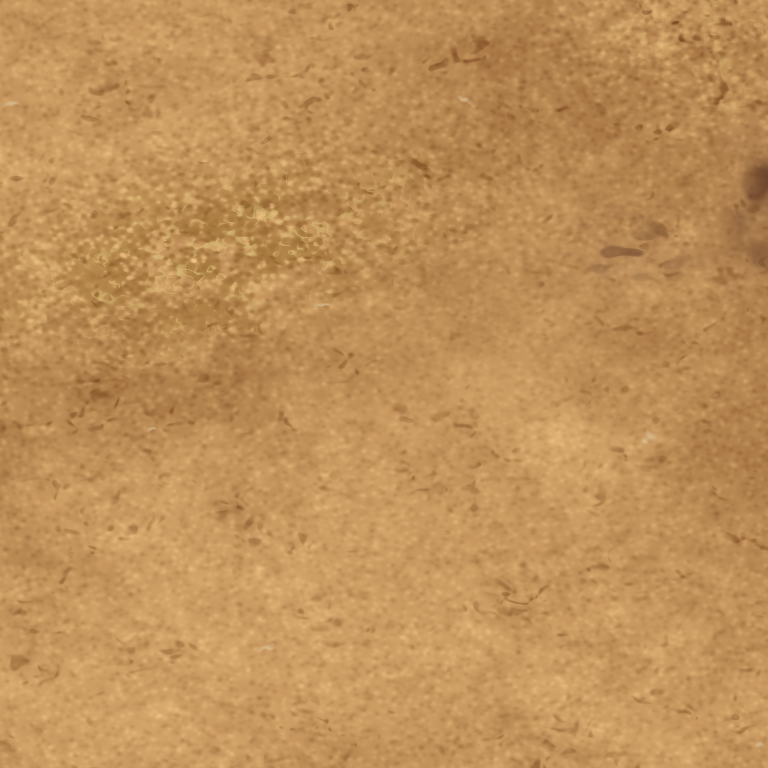
Reproduce this texture procedurally as a WebGL 2 fragment shader.

```glsl
#version 300 es
precision highp float;
// Dry sandy ground: warm tan soil with fine gritty mottling and a grassy patch.
// Soft cellular grain at several scales is layered over broad sine drift, and
// tilted elliptical zones vary the tone, roughness and tint across the canvas.

uniform vec2 u_resolution;
out vec4 fragColor;

const vec3 SOIL = vec3(0.766, 0.579, 0.361);
const vec3 TONE_AXIS = vec3(1.0, 1.04, 0.85);
const vec3 STRAW = vec3(0.85, 0.73, 0.46);
const vec3 OLIVE = vec3(0.60, 0.43, 0.19);
const vec3 UMBER = vec3(0.38, 0.23, 0.15);
const vec3 PEBBLE = vec3(0.87, 0.78, 0.63);

const vec2 COARSE_SCALE = vec2(11.0, 18.0);
const vec2 MID_SCALE = vec2(44.0, 60.0);
const vec2 FINE_SCALE = vec2(135.0, 165.0);
const vec2 PIT_SCALE = vec2(84.0, 112.0);
const float COARSE_AMOUNT = 0.036;
const float MID_AMOUNT = 0.032;
const float FINE_AMOUNT = 0.062;
const float PIT_AMOUNT = 0.13;
const float DRIFT_AMOUNT = 0.010;
const float PEBBLE_CELLS = 24.0;
const float PEBBLE_CHANCE = 0.015;

vec3 hash3(vec2 cell) {
    vec3 h = fract(cell.xyx * vec3(0.1031, 0.1030, 0.0973));
    h += dot(h, h.yxz + 33.33);
    return fract((h.xxy + h.yzz) * h.zyx);
}

// Cellular noise: signed soft bumps, one per jittered cell, near -1 to 1.
float grain(vec2 p) {
    vec2 cell = floor(p);
    float sum = 0.0;
    for (int y = -1; y <= 1; y++) {
        for (int x = -1; x <= 1; x++) {
            vec2 id = cell + vec2(x, y);
            vec3 h = hash3(id + 57.0);
            vec2 d = p - id - h.xy;
            sum += (2.0 * h.z - 1.0) * exp(-4.0 * dot(d, d));
        }
    }
    return sum;
}

// Slow tonal drift from layered sines.
float drift(vec2 p) {
    float sum = 0.0;
    for (float i = 1.0; i < 5.0; i++) {
        vec2 dir = vec2(cos(i * 2.4), sin(i * 2.4) * 1.5);
        sum += sin(dot(p, dir) * (5.0 + 4.0 * i) + i * 1.7) / sqrt(i);
    }
    return sum;
}

// Soft ellipse with its long axis sheared upwards by slope.
float zone(vec2 p, vec2 centre, vec2 radius, float slope) {
    vec2 d = p - centre;
    d.y -= slope * d.x;
    d /= radius;
    return exp(-dot(d, d));
}

// Sparse pale stones, one candidate per cell.
float pebbles(vec2 p) {
    vec2 q = p * PEBBLE_CELLS;
    vec3 h = hash3(floor(q) + 211.0);
    vec2 d = (fract(q) - 0.3 - 0.4 * h.xy) * vec2(1.0, 1.4);
    return step(h.z, PEBBLE_CHANCE) * smoothstep(0.25, 0.04, length(d));
}

void main() {
    vec2 p = gl_FragCoord.xy / u_resolution;

    // Grain layers
    float coarse = grain(p * COARSE_SCALE);
    float mid = grain(p * MID_SCALE + 31.0);
    float fine = grain(p * FINE_SCALE + 73.0);
    float clump = grain(p * vec2(22.0, 30.0) + 11.0);
    vec2 w = p + 0.025 * vec2(coarse, clump) + 0.006 * vec2(mid, fine);

    // Zones
    float grass = zone(w, vec2(0.28, 0.68), vec2(0.27, 0.10), 0.18);
    float rough = zone(w, vec2(0.91, 0.95), vec2(0.16, 0.10), -0.2);
    float scratch = zone(w, vec2(0.84, 0.675), vec2(0.085, 0.04), 0.15);
    float stain = zone(w, vec2(1.0, 0.74), vec2(0.045, 0.09), 0.0);
    float calm = zone(w, vec2(0.62, 0.56), vec2(0.20, 0.11), -0.2);
    float lower = smoothstep(0.52, 0.28, w.y);

    // Broad tone
    float tone = DRIFT_AMOUNT * drift(p) + 0.026 * lower + 0.012 * calm;
    tone -= 0.060 * zone(w, vec2(0.24, 0.50), vec2(0.27, 0.085), 0.1);
    tone -= 0.055 * zone(w, vec2(0.74, 0.85), vec2(0.32, 0.19), -0.1);
    tone -= 0.060 * zone(w, vec2(1.0, 0.42), vec2(0.16, 0.32), 0.0);
    tone -= 0.065 * zone(w, vec2(0.0, 0.40), vec2(0.045, 0.04), 0.0);
    tone += 0.024 * zone(w, vec2(0.12, 0.90), vec2(0.30, 0.15), 0.1);

    // Grain and pits, strongest on rough ground
    float roughness = 0.95 + 0.7 * grass + 0.7 * rough - 0.35 * calm;
    tone += COARSE_AMOUNT * coarse + 0.016 * clump;
    tone += roughness * (MID_AMOUNT * mid + FINE_AMOUNT * fine);
    float pit = smoothstep(0.1, 0.9, -grain(p * PIT_SCALE + 1.2 * vec2(mid, clump)));
    tone -= PIT_AMOUNT * pit * roughness * smoothstep(-0.3, 0.5, clump - 0.4 * coarse);
    vec3 colour = SOIL + TONE_AXIS * tone;

    // Dry grass: olive ground under short broken straw
    float curl = grain(p * vec2(88.0, 108.0) + 0.5 * vec2(fine, mid) + 91.0);
    float straw = smoothstep(0.2, 0.02, abs(curl - 0.1)) * smoothstep(-0.3, 0.35, fine + mid);
    colour = mix(colour, OLIVE, 0.6 * grass * smoothstep(-0.5, 0.5, clump - fine));
    colour = mix(colour, STRAW, straw * (0.75 * grass + 0.35 * rough));

    // Brown scratches, edge stain and stones
    float streak = smoothstep(0.0, 0.5, grain(p * vec2(36.0, 85.0) + 17.0));
    colour = mix(colour, UMBER, scratch * (0.12 + 0.40 * streak));
    float blot = smoothstep(-0.2, 0.5, grain(p * vec2(34.0, 30.0) + 43.0));
    colour = mix(colour, UMBER, stain * (0.25 + 0.6 * blot));
    colour = mix(colour, PEBBLE, 0.6 * pebbles(w));

    fragColor = vec4(clamp(colour, 0.0, 1.0), 1.0);
}
```
